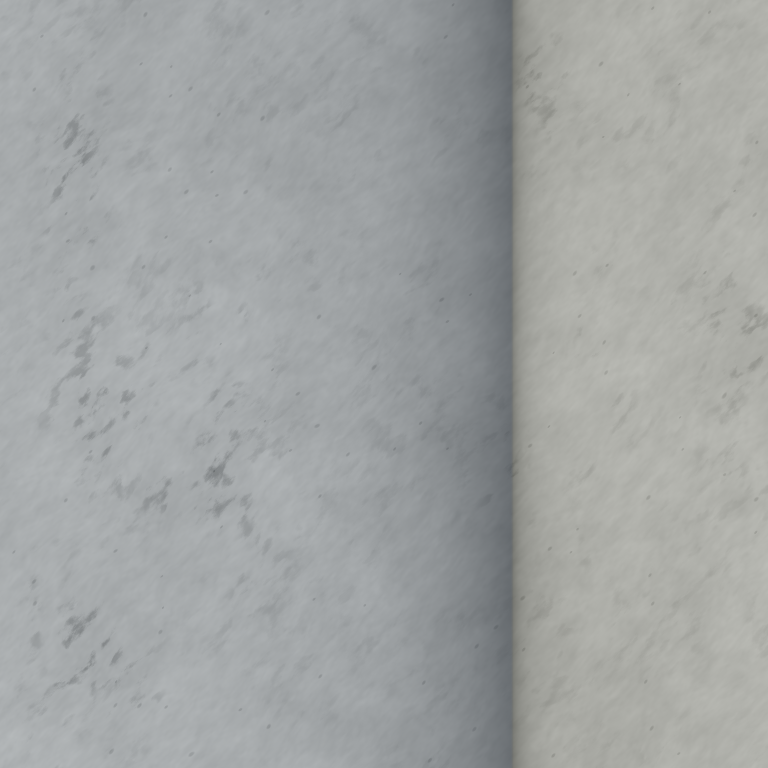
Reproduce this texture procedurally as a Shadertoy shader.

```glsl
// Two weathered plaster walls meeting in a softly shaded vertical corner.

const float CORNER_X = 0.667;
const vec3 COOL_WALL = vec3(0.659, 0.674, 0.680);
const vec3 WARM_WALL = vec3(0.692, 0.695, 0.672);

float hash(vec2 p) {
    vec3 q = fract(vec3(p.xyx) * 0.1031);
    q += dot(q, q.yzx + 33.33);
    return fract((q.x + q.y) * q.z);
}

float valueNoise(vec2 p) {
    vec2 cell = floor(p);
    vec2 f = fract(p);
    f = f * f * (3.0 - 2.0 * f);
    float low = mix(hash(cell), hash(cell + vec2(1.0, 0.0)), f.x);
    float high = mix(hash(cell + vec2(0.0, 1.0)), hash(cell + 1.0), f.x);
    return mix(low, high, f.y);
}

float fbm(vec2 p) {
    float sum = 0.0;
    float weight = 0.5;
    for (int i = 0; i < 5; i++) {
        sum += weight * valueNoise(p);
        p = mat2(0.8, 0.6, -0.6, 0.8) * p * 2.03 + 17.3;
        weight *= 0.5;
    }
    return sum;
}

// Coordinates along and across the rising trowel strokes.
vec2 strokeSpace(vec2 p) {
    const float angle = 0.82;
    return vec2(dot(p, vec2(cos(angle), sin(angle))),
                dot(p, vec2(-sin(angle), cos(angle))));
}

float softPatch(vec2 p, vec2 center, vec2 radius) {
    vec2 d = (p - center) / radius;
    return exp(-dot(d, d));
}

// Zones where the plaster is scuffed more heavily.
float wornZones(vec2 p) {
    float zones = softPatch(p, vec2(0.29, 0.54), vec2(0.035, 0.13));
    zones += softPatch(p, vec2(0.10, 0.73), vec2(0.035, 0.14));
    zones += softPatch(p, vec2(0.08, 0.15), vec2(0.10, 0.10));
    zones += 0.8 * softPatch(p, vec2(0.13, 0.47), vec2(0.06, 0.08));
    zones += 0.7 * softPatch(p, vec2(0.25, 0.36), vec2(0.09, 0.12));
    zones += 0.7 * softPatch(p, vec2(0.76, 0.57), vec2(0.04, 0.14));
    zones += 0.7 * softPatch(p, vec2(0.70, 0.36), vec2(0.05, 0.10));
    zones += 0.5 * softPatch(p, vec2(0.97, 0.57), vec2(0.04, 0.15));
    zones += 0.5 * softPatch(p, vec2(0.71, 0.90), vec2(0.05, 0.10));
    return min(zones, 1.0);
}

// Sparse oval pits, one candidate per grid cell.
float pits(vec2 p, float count) {
    vec2 grid = p * count;
    vec2 cell = floor(grid);
    vec2 center = 0.3 + 0.4 * vec2(hash(cell + 4.7), hash(cell + 19.1));
    vec2 d = strokeSpace(fract(grid) - center);
    float size = mix(0.05, 0.12, hash(cell + 31.0));
    float oval = 1.0 - smoothstep(0.3 * size, size, length(d * vec2(0.65, 1.2)));
    return oval * step(0.86, hash(cell + 53.0));
}

// Corner shading fades gradually on the left and quickly on the right.
vec3 wallColor(vec2 p, float pixel) {
    float d = abs(p.x - CORNER_X);
    vec3 left = COOL_WALL - vec3(0.252, 0.248, 0.238) * exp(-d / 0.115);
    vec3 right = WARM_WALL - 0.155 * exp(-d / 0.034) - 0.075 * exp(-d / 0.007);
    left -= 0.025 * smoothstep(0.55, 1.0, p.y) * smoothstep(0.0, 0.3, p.x);
    left += 0.012 * softPatch(p, vec2(0.05, 0.50), vec2(0.25, 0.28));
    right -= 0.018 * smoothstep(0.6, 1.0, p.y);
    right -= 0.012 * smoothstep(0.3, 0.0, p.y);
    float side = smoothstep(-0.0015 - pixel, 0.0015 + pixel, p.x - CORNER_X);
    return mix(left, right, side);
}

// Signed brightness change caused by stains, strokes, grain and pits.
float plasterRelief(vec2 p) {
    vec2 warped = p + 0.018 * (vec2(fbm(p * 9.0), fbm(p * 9.0 + 41.0)) - 0.5);
    vec2 stroke = strokeSpace(warped);
    float clouds = fbm(p * vec2(6.0, 4.0) + 8.0) - 0.48;
    float mottling = fbm(warped * 23.0 + 3.0) - 0.48;
    float brush = fbm(stroke * vec2(42.0, 110.0)) - 0.48;
    float grain = valueNoise(stroke * vec2(125.0, 260.0)) - 0.5;

    float wear = 0.22 + 0.78 * wornZones(warped);
    wear *= smoothstep(0.34, 0.66, fbm(warped * vec2(17.0, 11.0) + 27.0));
    float scratches = smoothstep(0.51, 0.74, fbm(stroke * vec2(38.0, 88.0) + 61.0));

    float relief = 0.055 * clouds + 0.045 * mottling;
    relief += 0.050 * brush + 0.016 * grain;
    relief -= wear * (0.018 + 0.15 * scratches);
    relief -= 0.075 * pits(warped, 30.0);
    return relief + 0.007;
}

void mainImage(out vec4 fragColor, in vec2 fragCoord) {
    vec2 p = fragCoord / iResolution.xy;
    float pixel = 0.5 / iResolution.x;
    vec3 color = wallColor(p, pixel);
    float light = smoothstep(0.30, 0.68, color.g);
    color += plasterRelief(p) * mix(0.5, 1.0, light);
    fragColor = vec4(clamp(color, 0.0, 1.0), 1.0);
}
```
